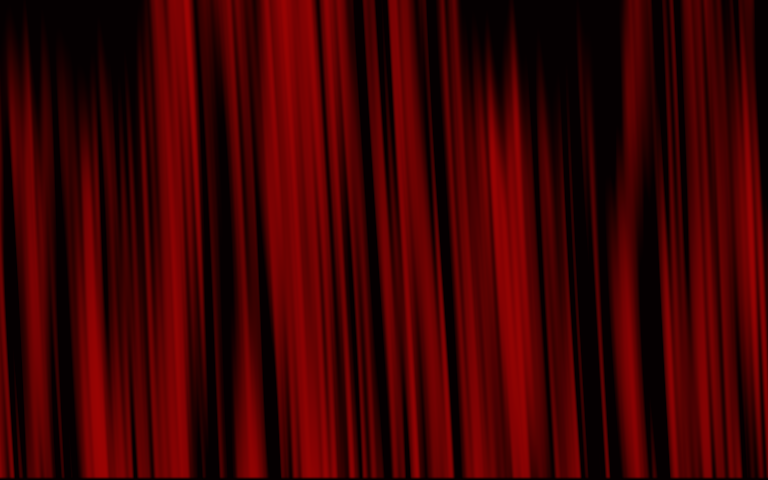
A Shadertoy shader for this background:

```glsl
// Dark red curtain of soft, slightly slanted vertical streaks on black.
// Layers of stretched value noise, from broad folds to fine hairs, set the
// brightness; periodic bands near the top fade to black with ragged tips.

const float TAU = 6.2831853;
const float SLANT = 0.050;          // sideways drift from bottom to top
const float BEND = 0.003;           // gentle waviness of the streaks
const float MEAN_LIGHT = 0.325;
const float CONTRAST = 2.05;
const float PEAK_LIGHT = 0.68;      // highlights roll off below this
const float GAP_CENTER = 1.18;      // dark bands repeat once per canvas height
const float GAP_EDGE = 0.45;
const float GAP_SOFTNESS = 0.07;
const float TIP_LOW = 0.60;         // height range in which the tips fade out
const float TIP_HIGH = 0.97;
const float TIP_SPREAD = 0.45;
const vec3 BLACK_TONE = vec3(0.018, 0.0, 0.002);
const vec3 RED_TONE = vec3(1.0, 0.018, 0.022);

float hash(vec2 p) {
    return fract(sin(dot(p, vec2(127.1, 311.7))) * 43758.5453);
}

// Brightness along one column, with its own vertical phase
float columnNoise(float column, float y, float seed) {
    float t = y + 7.0 * hash(vec2(column, seed + 0.5));
    float cell = floor(t);
    float blend = smoothstep(0.0, 1.0, t - cell);
    return mix(hash(vec2(column + seed * 17.0, cell)),
               hash(vec2(column + seed * 17.0, cell + 1.0)), blend);
}

// Columns blended sideways into long streaks, centred on zero
float streaks(vec2 p, vec2 frequency, float seed) {
    p *= frequency;
    float column = floor(p.x);
    float blend = smoothstep(0.0, 1.0, p.x - column);
    return mix(columnNoise(column, p.y, seed),
               columnNoise(column + 1.0, p.y, seed), blend) - 0.5;
}

void mainImage(out vec4 fragColor, in vec2 fragCoord) {
    vec2 uv = fragCoord / iResolution.y;
    vec2 p = uv;
    p.x += SLANT * uv.y + BEND * sin(4.0 * uv.y + 5.0 * uv.x);

    // Folds, streaks and hairs; hairs sharpen towards the bottom
    float bandWave = cos(TAU * (p.x - GAP_CENTER));
    float hairWeight = mix(0.38, 0.26, uv.y);
    float relief = 0.07 * streaks(p, vec2(5.0, 0.8), 1.0)
                 + 0.31 * streaks(p, vec2(19.0, 1.7), 2.0)
                 + 0.30 * streaks(p, vec2(46.0, 1.5), 3.0)
                 + hairWeight * streaks(p, vec2(112.0, 1.1), 4.0)
                 - 0.025 * bandWave;
    float light = max(MEAN_LIGHT + CONTRAST * relief, 0.0);
    light = PEAK_LIGHT * tanh(light / PEAK_LIGHT);

    // Black bands at the top, ending in ragged tips
    float gap = smoothstep(GAP_EDGE - GAP_SOFTNESS, GAP_EDGE + GAP_SOFTNESS, bandWave);
    float tip = 0.55 * streaks(p, vec2(26.0, 0.2), 5.0)
              + 0.45 * streaks(p, vec2(60.0, 0.2), 6.0);
    float fade = 1.0 - smoothstep(TIP_LOW, TIP_HIGH, uv.y + TIP_SPREAD * tip);
    light *= mix(1.0, fade, gap);

    // Thin dark hem along the bottom edge
    light *= smoothstep(0.0, 0.008, uv.y);

    fragColor = vec4(max(BLACK_TONE, RED_TONE * light), 1.0);
}
```
